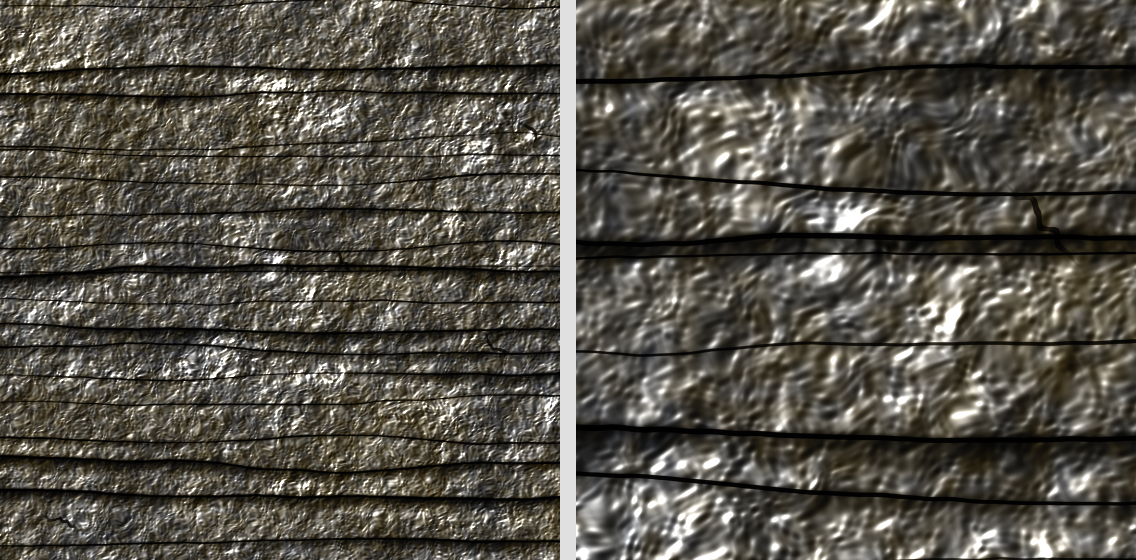
Left: the whole. Right: its middle third, enlarged.
A WebGL 2 fragment shader for this texture:

```glsl
#version 300 es
precision highp float;
// Rough, side-lit rock face split by long, dark, near-horizontal cracks.

uniform vec2 u_resolution;
out vec4 outColor;

const float ROCK_TONE = 0.305;       // median brightness of the bare rock
const float RELIEF = 1.1;            // contrast of the lit grain
const float MOTTLE = 0.95;           // contrast of the broad patches
const float GRAIN_SCALE = 18.0;      // coarsest grain cells per canvas
const float GRAIN_LACUNARITY = 1.9;
const int GRAIN_OCTAVES = 5;
const float GRAIN_ANGLE = 0.6;       // slant of the grain, radians
const vec2 GRAIN_STRETCH = vec2(0.92, 1.15);
const float GRAIN_WARP = 0.009;      // breaks up the regular cells
const vec3 WARM_SHIFT = vec3(0.017, 0.0, -0.04);
const int CRACKS = 19;
const float CRACK_CROWDING = 0.05;   // packs the cracks towards mid height
const float CRACK_WANDER = 0.036;
const float CRACK_WIDTH = 0.0013;
const float SHADOW_DEPTH = 0.017;
const int FISSURES = 4;
const float TAU = 6.2832;

float hash(vec2 cell) {
    uvec2 q = uvec2(ivec2(cell)) * uvec2(1597334673u, 3812015801u);
    uint h = (q.x ^ q.y) * 1597334673u;
    h = (h ^ (h >> 16u)) * 2246822519u;
    h ^= h >> 15u;
    return float(h) / float(0xffffffffu);
}

float noise(vec2 p) {
    vec2 cell = floor(p), f = p - cell;
    f = f * f * (3.0 - 2.0 * f);
    float low = mix(hash(cell), hash(cell + vec2(1, 0)), f.x);
    float high = mix(hash(cell + vec2(0, 1)), hash(cell + vec2(1, 1)), f.x);
    return mix(low, high, f.y);
}

float fbm(vec2 p) {
    float sum = 0.0, amplitude = 0.5;
    for (int i = 0; i < 4; i++) {
        sum += amplitude * noise(p);
        p = p * 2.03 + 17.3;
        amplitude *= 0.5;
    }
    return sum / 0.9375;
}

mat2 rotation(float a) {
    return mat2(cos(a), -sin(a), sin(a), cos(a));
}

// Slope of the grain towards the light, summed over turned octaves.
float grainSlope(vec2 p) {
    p += GRAIN_WARP * (vec2(noise(p * 45.0), noise(p * 45.0 + 60.0)) - 0.5);
    float slope = 0.0, weight = 0.3, scale = GRAIN_SCALE;
    for (int i = 0; i < GRAIN_OCTAVES; i++) {
        float turn = 0.5 * (hash(vec2(i, 77)) - 0.5);
        vec2 s = rotation(GRAIN_ANGLE + turn) * p * scale * GRAIN_STRETCH + float(i) * 31.7;
        vec2 toLight = vec2(-0.12, 0.34);
        slope += weight * (noise(s - toLight) - noise(s + toLight));
        weight += 0.2;
        scale *= GRAIN_LACUNARITY;
    }
    return slope;
}

// Light kept by one long crack: a sharp line with a soft shadow below it.
float crackLight(vec2 p, float id, float pixel) {
    float t = (id + 0.5 + 0.8 * (hash(vec2(id, 3)) - 0.5)) / float(CRACKS);
    float y = t + CRACK_CROWDING * sin(TAU * t);
    float row = id * 13.0 + 0.5;
    y += CRACK_WANDER * (noise(vec2(p.x * 3.3, row)) - 0.5);
    y += 0.006 * (noise(vec2(p.x * 13.0, row + 4.0)) - 0.5);
    y += 0.0015 * (noise(vec2(p.x * 70.0, row + 7.0)) - 0.5);
    float d = p.y - y;
    float depth = hash(vec2(id, 8));
    float swell = noise(vec2(p.x * 3.5, row + 9.0));
    float strength = smoothstep(0.4, 0.9, depth * 0.75 + swell * 0.4);
    float width = CRACK_WIDTH * (0.2 + 0.8 * noise(vec2(p.x * 6.0, row + 2.0)) + 0.5 * strength);
    float line = 1.0 - smoothstep(width - pixel * 0.5, width + pixel, abs(d));
    line *= 0.65 + 0.3 * smoothstep(0.1, 0.6, swell + strength);
    float reach = SHADOW_DEPTH * (0.25 + 0.75 * strength);
    float fall = d < 0.0 ? -d / reach : d / 0.004;
    float shadow = (0.15 + 0.75 * strength) * exp(-fall * fall);
    float lip = 0.2 * exp(-pow((d + reach * 1.8) / 0.007, 2.0));
    return (1.0 - line) * (1.0 - shadow) * (1.0 + lip);
}

// Darkness of one short, ragged fissure running down to the right.
float fissure(vec2 p, float id, float pixel) {
    vec2 center = vec2(hash(vec2(id, 41)), hash(vec2(id, 42)));
    vec2 q = rotation(-0.3 - 0.6 * hash(vec2(id, 43))) * (p - center);
    float halfLength = 0.03 + 0.03 * hash(vec2(id, 44));
    float bend = 0.02 * (noise(vec2(q.x * 35.0, id * 9.0)) - 0.5)
               + 0.008 * (noise(vec2(q.x * 130.0, id * 9.0 + 3.0)) - 0.5);
    float taper = 1.0 - smoothstep(0.2, 1.0, abs(q.x) / halfLength);
    float width = 0.0016 * taper;
    return taper * (1.0 - smoothstep(width, width + pixel * 1.5, abs(q.y - bend)));
}

void main() {
    float pixel = 1.0 / min(u_resolution.x, u_resolution.y);
    vec2 p = gl_FragCoord.xy * pixel;

    // Lit grain over broad mottling, with a few pale, rougher patches.
    float pale = smoothstep(0.57, 0.76, fbm(p * vec2(10.0, 15.0) + 50.0));
    float exposure = RELIEF * grainSlope(p) * (1.0 + 0.4 * pale)
                   + MOTTLE * (fbm(p * vec2(13.0, 18.0)) - 0.5) + 0.3 * pale;
    float tone = ROCK_TONE * exp(exposure);

    for (int i = 0; i < CRACKS; i++) tone *= crackLight(p, float(i), pixel);
    for (int i = 0; i < FISSURES; i++) tone *= 1.0 - 0.8 * fissure(p, float(i), pixel);

    // Brown and blue-grey staining.
    float warmth = 1.0 + 2.4 * (fbm(p * 8.0 + 90.0) - 0.5) + 1.5 * (noise(p * 90.0) - 0.5);
    vec3 color = tone + WARM_SHIFT * warmth * smoothstep(0.0, 0.15, tone);
    outColor = vec4(clamp(color, 0.0, 1.0), 1.0);
}
```
